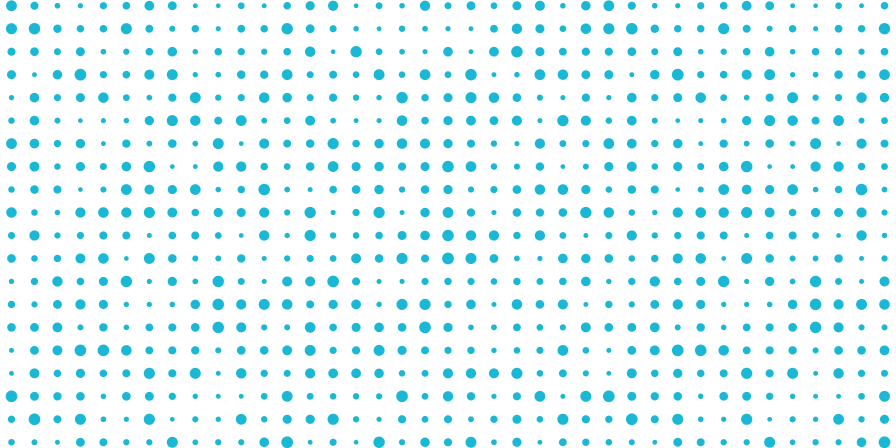
Write a WebGL 2 fragment shader that draws this pattern.

```glsl
#version 300 es
precision highp float;
precision highp int;
// Cyan dots of random size on a square grid over white, 39 columns by 20 rows.
// Each cell hashes its index into a radius; the sizes recur every 26 columns,
// and the grid is centred so the outer rows sit close to the edges.

uniform vec2 u_resolution;
out vec4 fragColor;

// Integer hash of a grid cell, giving a value from 0 to 1
float hash(ivec2 cell) {
    uint h = uint(cell.x) * 1597u + uint(cell.y) * 51749u + 977u;
    h = (h ^ (h >> 16)) * 73244u + 40503u;
    h = (h ^ (h >> 13)) * 60493u;
    h ^= h >> 15;
    return float(h & 65535u) / 65535.0;
}

void main() {
    // Grid space: one unit per cell, 19.5 cells over the canvas height
    float cellsPerPixel = 19.5 / u_resolution.y;
    vec2 grid = gl_FragCoord.xy * cellsPerPixel + vec2(0.0, 0.25);
    vec2 cell = floor(grid);
    vec2 local = fract(grid) - 0.5;

    // Dot radius, repeating with the 26-column tile
    float radius = mix(0.10, 0.255, hash(ivec2(mod(cell.x, 26.0), cell.y)));

    // Coverage with an edge one pixel wide
    float dotDistance = length(local) - radius;
    float coverage = clamp(0.5 - dotDistance / cellsPerPixel, 0.0, 1.0);

    vec3 white = vec3(1.0);
    vec3 cyan = vec3(0.10, 0.72, 0.835);
    fragColor = vec4(mix(white, cyan, coverage), 1.0);
}
```
